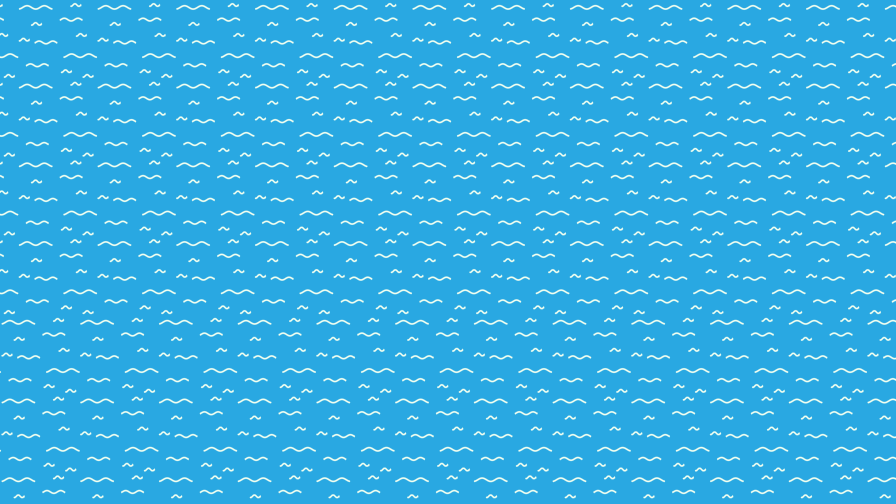
Reproduce this pattern procedurally as a WebGL 2 fragment shader.

```glsl
#version 300 es
precision highp float;

uniform vec2 u_resolution;
out vec4 fragColor;

#define TILE 0.1562        // repeat length, in canvas heights
#define STROKE 0.0105      // half stroke width, in tiles
#define SOFTNESS 0.75      // edge blur, scaled to the canvas grid
#define SEAM_HEIGHT 0.374  // below this the tiles slide sideways
#define SEAM_SHIFT 0.22    // slide, in tiles
#define WATER vec3(0.16, 0.66, 0.885)
#define FOAM vec3(0.95, 1.0, 0.94)

const float PI = 3.14159265;

// Shape of one ripple: half length, height, cycles along it, phase
const vec4 LONG_WAVE = vec4(0.203, 0.021, 1.85, PI);
const vec4 MEDIUM_WAVE = vec4(0.135, 0.017, 1.55, PI);
const vec4 SMALL_WAVE = vec4(0.060, 0.015, 1.2, 0.75);

// Approximate distance to a finite cosine stroke with round ends
float rippleDistance(vec2 p, vec4 shape) {
    float x = clamp(p.x, -shape.x, shape.x);
    float frequency = PI * shape.z / shape.x;
    float angle = frequency * x + shape.w;
    float slope = shape.y * frequency * sin(angle);
    float rise = (p.y - shape.y * cos(angle)) * inversesqrt(1.0 + slope * slope);
    return length(vec2(p.x - x, rise));
}

// Nearest of several ripples set along a curve, wrapped in the tile
float rippleSeries(vec2 p, vec2 start, vec2 stride, float bend, int count, vec4 shape) {
    float nearest = 1.0;
    for (int i = 0; i < count; i++) {
        float k = float(i);
        vec2 center = start + k * stride + vec2(bend * k * k, 0.0);
        vec2 local = fract(p - center + 0.5) - 0.5;
        nearest = min(nearest, rippleDistance(local, shape));
    }
    return nearest;
}

float seaDistance(vec2 p) {
    float d = rippleSeries(p, vec2(0.225, 0.427), vec2(0.435, -0.387), 0.0, 2, LONG_WAVE);
    d = min(d, rippleSeries(p, vec2(0.11, 0.885), vec2(-0.425, -0.29), 0.105, 3, MEDIUM_WAVE));

    // Small ripples: two slanted pairs and one loose pair
    for (int i = 0; i < 2; i++) {
        vec2 start = vec2(0.24, 0.69) + float(i) * vec2(0.275, -0.06);
        d = min(d, rippleSeries(p, start, vec2(-0.19, -0.46), 0.0, 2, SMALL_WAVE));
    }
    return min(d, rippleSeries(p, vec2(0.67, 0.83), vec2(0.5, -0.76), 0.0, 2, SMALL_WAVE));
}

void main() {
    vec2 canvas = gl_FragCoord.xy / u_resolution.y;
    float aspect = u_resolution.x / u_resolution.y;

    // Tile coordinates, with the lower band slid along
    vec2 p = (canvas - vec2(aspect / 3.0, 2.0 / 3.0)) / TILE;
    p.x += SEAM_SHIFT * (1.0 - step(SEAM_HEIGHT, canvas.y));

    // Soft foam strokes over flat water
    float blur = SOFTNESS / (u_resolution.y * TILE);
    float foam = 1.0 - smoothstep(STROKE - blur, STROKE + blur, seaDistance(p));
    fragColor = vec4(mix(WATER, FOAM, foam), 1.0);
}
```
